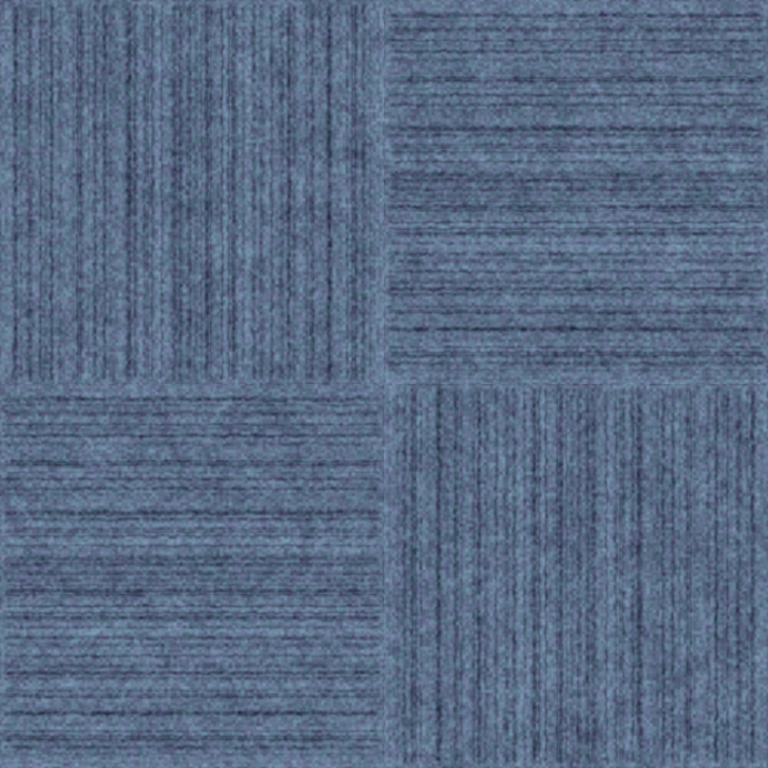
Write a three.js fragment shader that draws this pattern.

```glsl
// Four heathered blue carpet tiles, two across and two down, laid quarter-turned.
// One hashed profile of strong and fine grooves and soft bands is turned for
// each tile; fibre grain and mottling run over the whole canvas.
varying vec2 vUv;

float hash(vec2 p) {
  vec3 q = fract(p.xyx * 0.1031);
  q += dot(q, q.yzx + 33.33);
  return fract((q.x + q.y) * q.z);
}

float noise(vec2 p) {
  vec2 i = floor(p), f = fract(p);
  f = f * f * (3.0 - 2.0 * f);
  return mix(mix(hash(i), hash(i + vec2(1.0, 0.0)), f.x),
             mix(hash(i + vec2(0.0, 1.0)), hash(i + vec2(1.0, 1.0)), f.x), f.y);
}

// Irregular grooves across s, each with its own place, width and depth
float grooves(float s, float count, float width, float shallowest, float seed) {
  float cell = floor(s * count), dark = 0.0;
  for (int k = -1; k <= 1; k++) {
    float id = cell + float(k);
    float centre = (id + 0.12 + 0.76 * hash(vec2(id, seed))) / count;
    float depth = mix(shallowest, 1.0, hash(vec2(id, seed + 41.0)));
    float d = (s - centre) / (width * mix(0.75, 1.3, hash(vec2(id, seed + 17.0))));
    dark = max(dark, depth * exp(-d * d));
  }
  return dark;
}

void main() {
  vec2 tile = floor(vUv * 2.0), f = fract(vUv * 2.0);

  // Turn the stripe axis: level on the rising diagonal, upright on the other
  bool level = abs(tile.x - tile.y) < 0.5;
  float across = level ? 1.0 - f.y : (tile.x < 0.5 ? f.x : 1.0 - f.x);
  vec2 fibre = level ? vUv : vUv.yx;

  // Grooves waver slightly, fray along their length and stop short of the seams
  vec2 border = min(f, 1.0 - f);
  float edge = min(border.x, border.y);
  float s = across + (noise(fibre * vec2(130.0, 90.0)) - 0.5) * 0.004;
  float strong = grooves(s, 17.0, 0.0062, 0.5, 3.0);
  float fine = grooves(s, 46.0, 0.0050, 0.1, 8.0);
  float fray = 0.55 + 0.75 * noise(fibre * vec2(170.0, 200.0) + 7.0);
  float groove = max(0.78 * strong, 0.55 * fine) * fray
               * smoothstep(0.004, 0.022, edge);

  // Soft bands, mottling and fibre grain
  float band = 0.30 * (noise(vec2(across * 13.0, 5.5)) - 0.5)
             + 0.26 * (noise(vec2(across * 70.0, 9.5)) - 0.5);
  float mottle = 0.20 * (noise(vUv * 22.0) - 0.5)
               + 0.22 * (noise(vUv * 70.0 + 11.0) - 0.5);
  float grain = 0.44 * (noise(fibre * vec2(180.0, 230.0)) - 0.5)
              + 0.52 * (noise(vUv * 250.0 + 31.0) - 0.5);
  float seam = 0.12 * (1.0 - smoothstep(0.0, 0.008, edge));

  float tone = 0.80 + band + mottle + grain - groove - seam;
  vec3 colour = mix(vec3(0.23, 0.275, 0.37), vec3(0.42, 0.505, 0.612), tone);

  // Yarn drifts between teal and violet
  float tint = noise(vUv * 130.0 + 63.0) - 0.5;
  colour += tint * vec3(-0.02, 0.045, 0.0);

  gl_FragColor = vec4(colour, 1.0);
}
```
